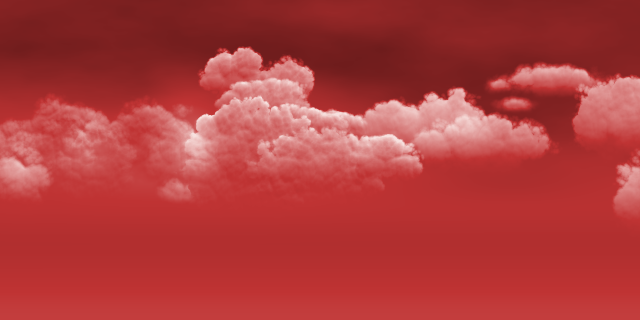
This texture is drawn by a Shadertoy shader. Its source:

```glsl
// Billowing cumulus heaps in a crimson sky, dark above and hazy red below.
// Elliptical lobes are roughened by cellular noise, lit from above, layered
// back to front as one scalar tone, then mapped to a dark-red-white ramp.

float hash(vec2 p) {
    vec3 q = fract(vec3(p.xyx) * 0.1031);
    q += dot(q, q.yzx + 33.33);
    return fract((q.x + q.y) * q.z);
}

float valueNoise(vec2 p) {
    vec2 i = floor(p), f = fract(p);
    f = f * f * (3.0 - 2.0 * f);
    vec2 e = vec2(0.0, 1.0);
    return mix(mix(hash(i), hash(i + e.yx), f.x),
               mix(hash(i + e.xy), hash(i + e.yy), f.x), f.y);
}

float fbm(vec2 p) {
    float sum = 0.0, amp = 0.5;
    for (int i = 0; i < 5; i++) {
        sum += amp * valueNoise(p);
        p = mat2(1.6, 1.2, -1.2, 1.6) * p + 7.3;
        amp *= 0.5;
    }
    return sum;
}

// Rounded dome around the nearest jittered cell point
float domes(vec2 p) {
    vec2 cell = floor(p);
    float nearest = 1.0;
    for (int y = -1; y <= 1; y++)
        for (int x = -1; x <= 1; x++) {
            vec2 c = cell + vec2(x, y);
            vec2 v = c + vec2(hash(c), hash(c + 47.0)) - p;
            nearest = min(nearest, dot(v, v));
        }
    return 1.0 - nearest;
}

float billow(vec2 p) {
    float sum = 0.0, amp = 0.52;
    for (int i = 0; i < 4; i++) {
        sum += amp * domes(p);
        p = mat2(1.6, 1.2, -1.2, 1.6) * p + 3.7;
        amp *= 0.49;
    }
    return sum;
}

float glow(vec2 p, vec2 center, vec2 radius) {
    vec2 n = (p - center) / radius;
    return exp(-dot(n, n));
}

// Sky and lower haze
float skyTone(vec2 p) {
    float wisps = fbm(p * vec2(2.5, 6.0)) - 0.48;
    float low = mix(0.53, 0.43, smoothstep(0.0, 0.24, p.y));
    low = mix(low, 0.47, smoothstep(0.24, 0.36, p.y));
    float start = mix(0.57, 0.40, smoothstep(0.9, 1.5, p.x)) + 0.08 * wisps;
    float high = 0.15 + 0.25 * wisps;
    float tone = mix(low, high, smoothstep(start, start + 0.29, p.y));
    tone += 0.13 * glow(p, vec2(1.55, 0.87), vec2(0.36, 0.09));
    tone += 0.08 * glow(p, vec2(1.0, 0.96), vec2(0.22, 0.06));
    tone += 0.14 * glow(p, vec2(0.58, 0.72), vec2(0.13, 0.10));
    tone += 0.10 * glow(p, vec2(0.40, 0.52), vec2(0.36, 0.13));
    tone += 0.08 * glow(p, vec2(0.88, 0.48), vec2(0.30, 0.11));
    return tone - 0.06 * glow(p, vec2(1.6, 0.43), vec2(0.25, 0.05));
}

// One lobe: lit rim on top, relief near the edge, base dissolving into haze
float addLobe(float tone, vec2 p, vec4 lobe, float height, float relief,
              float body, float light, float soft) {
    vec2 n = (p - lobe.xy) / lobe.zw;
    float size = min(lobe.z, lobe.w);
    float depth = size * (1.08 - length(n) + 0.95 * (height - 0.70));
    float base = smoothstep(-1.05, -0.15, n.y + 0.4 * (height - 0.7));
    float mask = smoothstep(0.0, soft, depth) * base;
    float facing = smoothstep(-0.5, 0.9, n.y + 0.25 * n.x);
    float inside = max(depth, 0.0);
    float rim = exp(-inside / 0.03) * facing;
    float detail = mix(0.4, 1.0, exp(-inside / 0.04)) * (0.35 + 0.65 * facing);
    float shade = mix(0.49, body, smoothstep(-0.8, 0.7, n.y));
    return mix(tone, shade + light * (0.30 * rim + relief * detail), mask);
}

float addHeap(float tone, vec2 p, vec4 lobes[8], float height, float relief,
              float body, float light, float soft) {
    for (int i = 0; i < 8; i++)
        tone = addLobe(tone, p, lobes[i], height, relief, body, light, soft);
    return tone;
}

// Broad sunlit patches on the cloud faces
float sunPatches(vec2 p) {
    return 0.15 * glow(p, vec2(0.27, 0.54), vec2(0.08, 0.10))
         + 0.17 * glow(p, vec2(0.61, 0.53), vec2(0.05, 0.10))
         + 0.12 * glow(p, vec2(1.42, 0.60), vec2(0.12, 0.07))
         + 0.10 * glow(p, vec2(1.94, 0.65), vec2(0.12, 0.08))
         + 0.13 * glow(p, vec2(0.05, 0.49), vec2(0.08, 0.11))
         + 0.10 * glow(p, vec2(0.84, 0.70), vec2(0.10, 0.06));
}

vec3 crimsonRamp(float t) {
    vec3 dark = vec3(0.36, 0.09, 0.09), red = vec3(0.75, 0.20, 0.20);
    vec3 pale = vec3(0.97, 0.88, 0.87);
    return t < 0.5 ? mix(dark, red, max(t, 0.0) * 2.0)
                   : mix(red, pale, min(t * 2.0 - 1.0, 1.0));
}

void mainImage(out vec4 fragColor, in vec2 fragCoord) {
    vec2 p = fragCoord / iResolution.xy * vec2(2.0, 1.0);
    vec2 warp = 0.025 * (vec2(fbm(p * 9.0), fbm(p * 9.0 + 31.0)) - 0.5);
    vec2 q = (p + warp) * 12.0;
    float height = billow(q);
    float relief = 1.0 * (height - billow(q + vec2(0.05, 0.15)));
    float broad = 0.35 * (fbm(p * 5.0 + 2.0) - 0.48);

    // Lobes: center, radii
    vec4 right[8] = vec4[8](
        vec4(1.74, 0.745, 0.17, 0.055), vec4(1.61, 0.67, 0.07, 0.028),
        vec4(1.56, 0.735, 0.05, 0.035), vec4(1.24, 0.58, 0.15, 0.10),
        vec4(1.41, 0.60, 0.11, 0.11), vec4(1.50, 0.545, 0.21, 0.09),
        vec4(1.94, 0.62, 0.15, 0.13), vec4(2.02, 0.38, 0.10, 0.13));
    vec4 left[8] = vec4[8](
        vec4(0.20, 0.59, 0.15, 0.10), vec4(0.22, 0.50, 0.14, 0.12),
        vec4(0.46, 0.54, 0.18, 0.13), vec4(0.30, 0.48, 0.12, 0.12),
        vec4(0.56, 0.49, 0.10, 0.12), vec4(0.56, 0.39, 0.07, 0.05),
        vec4(0.02, 0.50, 0.08, 0.13), vec4(0.04, 0.43, 0.12, 0.10));
    vec4 tower[8] = vec4[8](
        vec4(0.75, 0.75, 0.11, 0.09), vec4(0.90, 0.725, 0.075, 0.085),
        vec4(0.82, 0.67, 0.15, 0.08), vec4(1.03, 0.60, 0.11, 0.06),
        vec4(0.92, 0.59, 0.16, 0.075), vec4(0.78, 0.49, 0.20, 0.17),
        vec4(1.00, 0.47, 0.20, 0.11), vec4(1.21, 0.49, 0.095, 0.08));

    float sky = skyTone(p);
    float tone = addHeap(sky, p, right, height, relief, 0.71 + broad, 0.65, 0.025);
    tone = addHeap(tone, p, left, height, relief, 0.61 + broad, 0.75, 0.045);
    tone = addHeap(tone, p, tower, height, relief, 0.64 + broad, 1.10, 0.014);
    float cover = smoothstep(0.0, 0.12, abs(tone - sky));
    tone += sunPatches(p) * (0.3 + height) * mix(0.35, 1.0, cover);
    fragColor = vec4(crimsonRamp(tone), 1.0);
}
```
